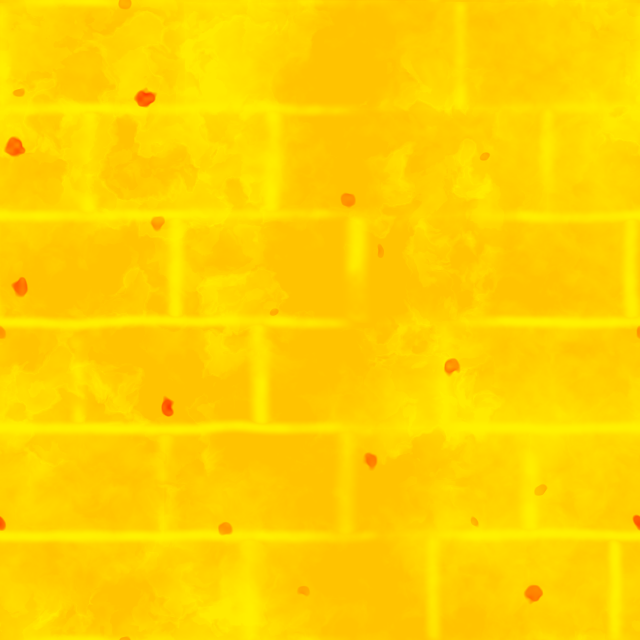
Give the GLSL for this texture, as a three.js fragment shader.

```glsl
// Sunlit yellow block wall: six staggered courses, worn pale joints, flaky patches and red stains.
varying vec2 vUv;

#define ROWS 6.0
#define HALF_UNITS 7.0      // each course holds blocks of 2, 2 and 3 half units
#define ROW_SHIFT 0.94      // stagger per course, in half units
#define BED_WIDTH 0.0085
#define HEAD_WIDTH 0.0125
#define STAINS 20
#define BRICK vec3(1.0, 0.765, 0.0)
#define PALE vec3(1.0, 0.895, 0.0)
#define MORTAR vec3(1.0, 0.945, 0.0)
#define STAIN vec3(1.0, 0.24, 0.0)

float hash(vec2 p) {
  return fract(sin(dot(p, vec2(127.1, 311.7))) * 43758.5453);
}

// Value noise that wraps after "period" cells
float noise(vec2 p, float period) {
  vec2 i = floor(p), f = fract(p);
  f = f * f * (3.0 - 2.0 * f);
  vec2 a = mod(i, period), b = mod(i + 1.0, period);
  return mix(mix(hash(a), hash(vec2(b.x, a.y)), f.x),
             mix(hash(vec2(a.x, b.y)), hash(b), f.x), f.y);
}

float fbm(vec2 p, float cells) {
  float sum = 0.0, amp = 0.516;
  for (int i = 0; i < 5; i++) {
    sum += amp * noise(p * cells, cells);
    cells *= 2.0;
    amp *= 0.5;
  }
  return sum;
}

float softLine(float d, float width) {
  return 1.0 - smoothstep(0.1 * width, 1.6 * width, d);
}

// x: joint strength, y: distance to the nearest joint, z: random value of the block
vec3 masonry(vec2 uv) {
  float y = (1.0 - uv.y) * ROWS - 0.02;
  float row = mod(floor(y), ROWS);
  float bedDist = (0.5 - abs(fract(y) - 0.5)) / ROWS;
  float bedRow = mod(floor(y + 0.5), ROWS);

  float q = mod(uv.x * HALF_UNITS - 5.03 - ROW_SHIFT * row, HALF_UNITS);
  float headDist = min(min(q, HALF_UNITS - q), min(abs(q - 2.0), abs(q - 4.0))) / HALF_UNITS;
  float head = mod(step(1.0, q) + step(3.0, q) + step(5.5, q), 3.0);
  float block = step(2.0, q) + step(4.0, q);

  // Wear breaks the joints, mostly on the right
  float wear = 0.1 * (0.5 + 0.5 * cos(6.2832 * (uv.x - 0.85)));
  float bedKeep = smoothstep(0.2, 0.44, fbm(uv + vec2(0.37, 0.11 * bedRow), 4.0) - wear);
  float headKeep = smoothstep(0.22, 0.48, fbm(uv + vec2(0.71, 0.23), 7.0) - wear);
  float headRand = hash(vec2(row + 3.0, head + 17.0));
  headKeep *= mix(0.45, 0.95, smoothstep(0.05, 0.4, headRand)) * smoothstep(-0.006, 0.012, bedDist);

  float bed = bedKeep * softLine(bedDist, BED_WIDTH);
  float upright = headKeep * softLine(headDist, HEAD_WIDTH * mix(0.8, 1.3, hash(vec2(head, row))));
  return vec3(max(bed, upright), min(bedDist, headDist), hash(vec2(row + 8.0, block + 5.0)));
}

// Scattered small blots with ragged outlines
float stains(vec2 uv) {
  float total = 0.0;
  float rough = noise(uv * 110.0, 110.0);
  for (int i = 0; i < STAINS; i++) {
    float k = float(i);
    vec2 center = fract(vec2(0.41, 0.407) + k * vec2(0.7549, 0.5698)
                        + 0.12 * vec2(hash(vec2(k, 2.0)), hash(vec2(k, 5.0))));
    vec2 d = fract(uv - center + 0.5) - 0.5;
    float angle = 6.2832 * hash(vec2(k, 9.0));
    float c = cos(angle), s = sin(angle);
    d = vec2(c * d.x + s * d.y, c * d.y - s * d.x);
    d.y *= mix(1.0, 2.0, pow(hash(vec2(k, 13.0)), 2.0));
    float rank = fract(k * 0.382);
    float radius = mix(0.009, 0.017, rank);
    float shape = 1.0 - smoothstep(0.65, 1.05, length(d) / radius + 0.6 * (rough - 0.5));
    float strength = mix(0.25, 1.0, rank * rank) * mix(0.65, 1.2, rough);
    total = max(total, shape * strength);
  }
  return min(total, 1.0);
}

void main() {
  vec2 uv = vUv;
  vec2 warp = vec2(fbm(uv + 0.19, 8.0), fbm(uv + 0.63, 8.0)) - 0.5;
  vec2 curl = vec2(fbm(uv + 0.31, 22.0), fbm(uv + 0.77, 22.0)) - 0.5;
  vec3 wall = masonry(uv + 0.012 * warp);

  // Broad clouds, crisp flakes in two sizes and their thin curled rims
  float cloud = fbm(uv + 0.45, 5.0);
  float flake = fbm(uv + 0.05 * curl, 15.0);
  float chip = fbm(uv + 0.04 * curl + 0.27, 30.0);
  float cover = smoothstep(0.4, 0.58, fbm(uv + vec2(0.13, 0.81), 5.0));
  float patches = smoothstep(0.49, 0.55, flake) * mix(0.3, 1.0, cover);
  float chips = (smoothstep(0.5, 0.57, chip) - 0.4) * mix(0.2, 1.0, cover);
  float rims = (1.0 - smoothstep(0.0, 0.025, abs(flake - 0.57))) * mix(0.25, 1.0, cover);
  float grain = fbm(uv + 0.03 * curl, 48.0) - 0.5;

  float pale = 0.24 + 1.9 * (cloud - 0.5) + 0.36 * patches + 0.24 * chips + 0.16 * rims;
  pale += 0.55 * grain + 0.14 * (wall.z - 0.5) + 0.3 * exp(-wall.y / 0.016);

  vec3 color = mix(BRICK, PALE, clamp(pale, 0.0, 1.15));
  color = mix(color, MORTAR, wall.x * (0.92 + 0.3 * grain));
  color = mix(color, STAIN, stains(uv + 0.006 * warp));
  gl_FragColor = vec4(clamp(color, 0.0, 1.0), 1.0);
}
```
